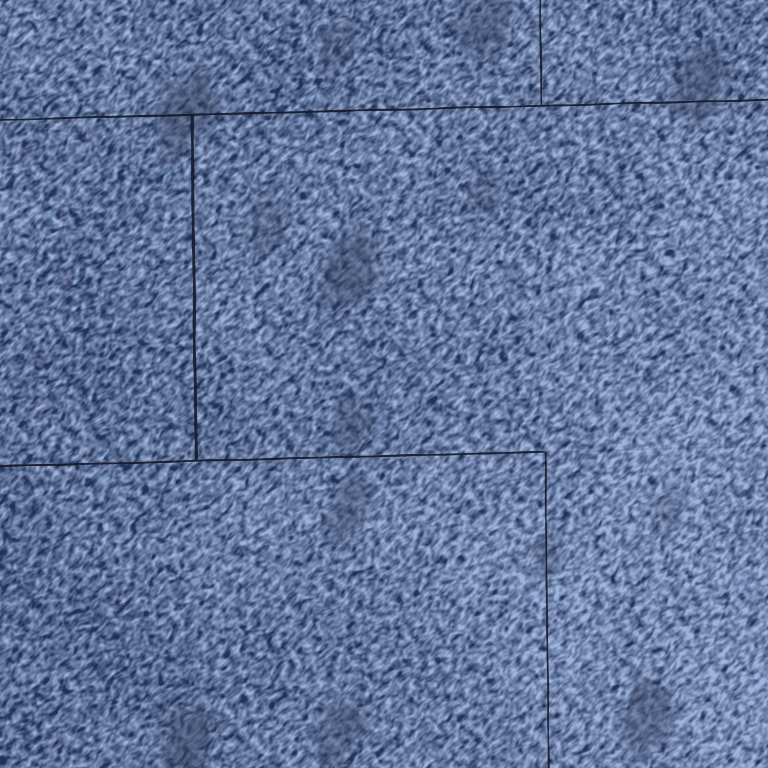
Reproduce this texture procedurally as a WebGL 2 fragment shader.

```glsl
#version 300 es
precision highp float;

uniform vec2 u_resolution;
out vec4 fragColor;

const vec3 DARK_GRAIN = vec3(0.13, 0.20, 0.34);
const vec3 LIGHT_GRAIN = vec3(0.57, 0.65, 0.81);
const vec3 JOINT_COLOR = vec3(0.08, 0.10, 0.17);
const vec3 STAIN_COLOR = vec3(0.21, 0.26, 0.37);
const vec2 SLAB_SIZE = vec2(0.91, 0.451);
const vec2 SLAB_ORIGIN = vec2(0.254, 0.393);

vec2 hash2(vec2 p) {
    vec3 q = fract(vec3(p.xyx) * vec3(0.1031, 0.1030, 0.0973));
    q += dot(q, q.yzx + 33.33);
    return fract((q.xx + q.yz) * q.zy);
}

vec2 gradient(vec2 cell) {
    float angle = 6.28319 * hash2(cell + 71.0).x;
    return vec2(cos(angle), sin(angle));
}

float gradientNoise(vec2 p) {
    vec2 i = floor(p);
    vec2 f = p - i;
    vec2 w = f * f * f * (f * (f * 6.0 - 15.0) + 10.0);
    vec2 e = vec2(1.0, 0.0);
    float low = mix(dot(gradient(i), f), dot(gradient(i + e), f - e), w.x);
    float high = mix(dot(gradient(i + e.yx), f - e.yx), dot(gradient(i + e.xx), f - e.xx), w.x);
    return mix(low, high, w.y);
}

vec2 rotate(vec2 p, float angle) {
    float c = cos(angle);
    float s = sin(angle);
    return vec2(c * p.x + s * p.y, c * p.y - s * p.x);
}

// Antialiased stroke around a signed distance
float stroke(float d, float width, float pixel) {
    return 1.0 - smoothstep(-0.6 * pixel, 0.6 * pixel, abs(d) - 0.5 * width);
}

// Signed distance to the nearest multiple of a period
float repeatDistance(float x, float period) {
    return x - period * round(x / period);
}

// Slightly tilted slab space, measured from the first joint crossing
vec2 slabSpace(vec2 uv) {
    return vec2(uv.x + 0.011 * (uv.y - 0.5), uv.y - 0.026 * uv.x) - SLAB_ORIGIN;
}

// Running bond joints: a half slab shift on every other row
float joints(vec2 p, vec2 uv, float pixel) {
    float row = floor(p.y / SLAB_SIZE.y);
    float shift = 0.5 * SLAB_SIZE.x * mod(row, 2.0);
    float wobble = 0.003 * gradientNoise(uv * 14.0);
    float dx = repeatDistance(p.x - shift, SLAB_SIZE.x) + 0.4 * wobble;
    float dy = repeatDistance(p.y, SLAB_SIZE.y) + 0.4 * wobble;
    float wear = 0.0012 * gradientNoise(uv * 35.0);
    float upright = stroke(dx, mix(0.0038, 0.0023, mod(row, 2.0)) + wear, pixel);
    float level = stroke(dy, 0.0026 + wear, pixel);
    // One tight joint nearly disappears at the right
    float tight = step(abs(p.y), 0.1) * smoothstep(0.452, 0.458, p.x);
    return max(0.9 * upright, level * mix(0.92, 0.12, tight));
}

// Mottled mineral grain, stretched along a diagonal
float grain(vec2 uv) {
    vec2 warp = 0.004 * vec2(gradientNoise(uv * 40.0), gradientNoise(uv * 40.0 + 19.0));
    vec2 p = rotate(uv + warp, 0.75) * vec2(0.72, 1.15);
    float coarse = gradientNoise(p * 112.0);
    float fine = gradientNoise(p * 205.0 + 37.0);
    float fleck = smoothstep(0.12, 0.5, gradientNoise(p * 88.0 + 83.0));
    return 0.8 * coarse + 0.52 * fine - 0.42 * fleck + 0.07;
}

// Scattered soft blotches with ragged edges
float stains(vec2 uv, float cells) {
    vec2 p = uv * cells;
    float ragged = 0.35 * gradientNoise(uv * 26.0) + 0.3 * gradientNoise(uv * 60.0);
    float cover = 0.0;
    for (int y = -1; y <= 1; y++) {
        for (int x = -1; x <= 1; x++) {
            vec2 cell = floor(p) + vec2(x, y);
            vec2 seed = hash2(cell + 13.0);
            vec2 offset = rotate(p - cell - 0.15 - 0.7 * hash2(cell + 5.0), -0.35);
            float radius = mix(0.14, 0.27, seed.x);
            float d = length(offset * vec2(1.25, 0.8)) / radius + ragged;
            float blot = 1.0 - smoothstep(0.45, 1.25, d);
            cover = max(cover, blot * step(0.48, seed.y) * mix(0.5, 1.0, seed.x));
        }
    }
    return cover;
}

// Broad light falling on the lower right, with cloudy variation
float lighting(vec2 uv) {
    float glow = exp(-dot((uv - vec2(1.0, 0.24)) * vec2(2.0, 1.7), (uv - vec2(1.0, 0.24)) * vec2(2.0, 1.7)));
    float shade = 0.08 * (1.0 - smoothstep(0.0, 0.55, length(uv - vec2(0.0, 0.15))));
    float cloud = 0.13 * gradientNoise(uv * 5.0 + 3.0) + 0.1 * gradientNoise(uv * 13.0);
    return 0.51 + 0.21 * glow - shade + cloud;
}

void main() {
    vec2 uv = gl_FragCoord.xy / u_resolution;
    float pixel = 1.0 / min(u_resolution.x, u_resolution.y);
    vec2 p = slabSpace(uv);

    // Stone
    float tone = clamp(lighting(uv) + grain(uv), 0.0, 1.12);
    vec3 color = mix(DARK_GRAIN, LIGHT_GRAIN, tone);
    float tint = gradientNoise(uv * 120.0 + 51.0) * (1.0 - 0.5 * uv.x);
    color += vec3(0.045, -0.01, -0.02) * tint;

    // Stains and joints
    color = mix(color, STAIN_COLOR, 0.52 * stains(uv, 5.0));
    color = mix(color, JOINT_COLOR, joints(p, uv, pixel));
    fragColor = vec4(color, 1.0);
}
```
